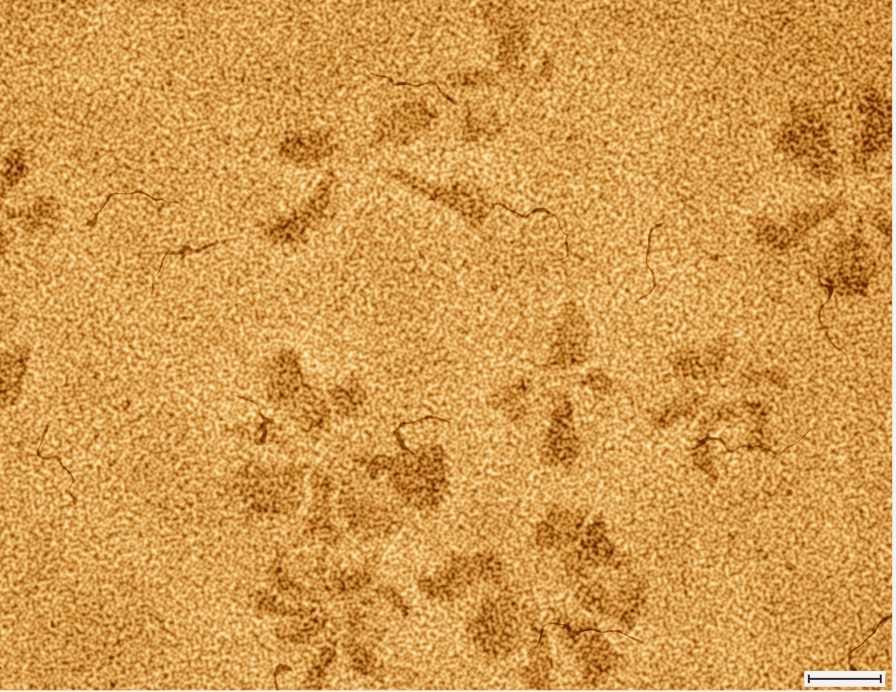
Give the GLSL for this texture, as a Shadertoy shader.

```glsl
// Grainy amber micrograph: dark petal rosettes, pale halos, fine cracks and a blank scale bar.

const float TAU = 6.2832;
const vec3 CRACK = vec3(0.36, 0.15, 0.02);
const vec3 BROWN = vec3(0.64, 0.36, 0.08);
const vec3 OCHRE = vec3(0.76, 0.50, 0.18);
const vec3 AMBER = vec3(0.85, 0.61, 0.29);
const vec3 SAND  = vec3(0.91, 0.71, 0.40);
const vec3 CREAM = vec3(0.96, 0.82, 0.55);
const vec3 PALE  = vec3(1.00, 0.93, 0.74);
const vec3 PAPER = vec3(0.96, 0.95, 0.95);
const vec3 INK   = vec3(0.15, 0.14, 0.16);

vec2 hash2(vec2 p) {
    vec3 q = fract(p.xyx * vec3(0.1031, 0.1030, 0.0973));
    q += dot(q, q.yzx + 33.33);
    return fract((q.xx + q.yz) * q.zy);
}

vec2 direction(float angle) { return vec2(cos(angle), sin(angle)); }

float cornerSlope(vec2 cell, vec2 offset) {
    return dot(direction(TAU * hash2(cell).x), offset);
}

// Gradient noise, about -0.7 to 0.7
float noise(vec2 p) {
    vec2 i = floor(p), f = fract(p), e = vec2(1.0, 0.0);
    vec2 u = f * f * f * (f * (f * 6.0 - 15.0) + 10.0);
    return mix(mix(cornerSlope(i, f), cornerSlope(i + e, f - e), u.x),
               mix(cornerSlope(i + e.yx, f - e.yx), cornerSlope(i + 1.0, f - 1.0), u.x), u.y);
}

vec2 warp(vec2 p, float frequency, float amount) {
    return p + amount * vec2(noise(p * frequency), noise(p * frequency + 31.7));
}

vec2 rotate(vec2 p, float angle) {
    vec2 d = direction(angle);
    return vec2(d.x * p.x - d.y * p.y, d.y * p.x + d.x * p.y);
}

float segmentDistance(vec2 p, vec2 a, vec2 b) {
    vec2 ab = b - a;
    return length(p - a - ab * clamp(dot(p - a, ab) / dot(ab, ab), 0.0, 1.0));
}

float boxDistance(vec2 p, vec2 halfSize) {
    vec2 d = abs(p) - halfSize;
    return max(d.x, d.y);
}

float coverage(float d, float pixel) { return clamp(0.5 - d / pixel, 0.0, 1.0); }

// One ring of wedge petals, some of them missing
float rosette(vec2 v, vec2 seed) {
    vec2 kind = hash2(seed + 17.0);
    float count = floor(5.0 + 4.0 * kind.x), sector = TAU / count;
    float angle = atan(v.y, v.x) + TAU * kind.y;
    float index = floor(angle / sector + 0.5);
    vec2 petal = hash2(seed * 9.0 + mod(index, count) + 3.0);
    float keep = mix(0.5, 0.98, hash2(seed + 41.0).x);
    if (petal.x > keep) return 1.0;
    vec2 q = length(v) * direction(angle - index * sector);
    float start = 0.032, reach = 0.035 + 0.075 * petal.y;
    float along = clamp((q.x - start) / reach, 0.0, 1.0);
    float halfWidth = mix(0.009, 0.024 + 0.014 * petal.x, along);
    return length(q - vec2(start + reach * along, 0.0)) - halfWidth;
}

float rosetteField(vec2 p, float size) {
    float nearest = 1.0;
    for (int j = -1; j <= 1; j++)
    for (int i = -1; i <= 1; i++) {
        vec2 id = floor(p / size) + vec2(i, j);
        vec2 centre = (id + 0.2 + 0.6 * hash2(id + 5.0)) * size;
        float scale = mix(0.7, 1.2, hash2(id + 29.0).y);
        nearest = min(nearest, rosette((p - centre) / scale, id) * scale);
    }
    return nearest;
}

// Short bent cracks, tapering along their length
float crackField(vec2 p, float size) {
    float nearest = 1.0;
    for (int j = -1; j <= 1; j++)
    for (int i = -1; i <= 1; i++) {
        vec2 id = floor(p / size) + vec2(i, j);
        vec2 kind = hash2(id + 63.0);
        if (kind.x > 0.75) continue;
        vec2 a = (id + 0.2 + 0.6 * hash2(id + 87.0)) * size;
        float heading = TAU * kind.y;
        for (int k = 0; k < 4; k++) {
            vec2 bend = hash2(id * 7.0 + float(k) + 11.0);
            heading += 2.2 * (bend.x - 0.5);
            vec2 b = a + size * (0.08 + 0.13 * bend.y) * direction(heading) * vec2(1.0, 0.75);
            nearest = min(nearest, segmentDistance(p, a, b) - mix(0.0022, 0.0004, float(k) / 3.0));
            a = b;
        }
    }
    return nearest;
}

vec3 amberRamp(float tone) {
    vec3 c = mix(CRACK, BROWN, clamp((tone + 3.6) / 1.6, 0.0, 1.0));
    c = mix(c, OCHRE, clamp(tone + 2.0, 0.0, 1.0));
    c = mix(c, AMBER, clamp(tone + 1.0, 0.0, 1.0));
    c = mix(c, SAND, clamp(tone, 0.0, 1.0));
    c = mix(c, CREAM, clamp(tone - 1.0, 0.0, 1.0));
    return mix(c, PALE, clamp((tone - 2.0) / 1.5, 0.0, 1.0));
}

// Blank label with a ticked measuring line
vec3 drawScaleBar(vec3 base, vec2 p, float pixel) {
    float line = boxDistance(p, vec2(0.053, 0.0014));
    float ticks = boxDistance(vec2(abs(p.x) - 0.052, p.y), vec2(0.0014, 0.006));
    vec3 c = mix(base, PAPER, coverage(boxDistance(p, vec2(0.0585, 0.0115)), pixel));
    return mix(c, INK, coverage(min(line, ticks), pixel));
}

void mainImage(out vec4 fragColor, in vec2 fragCoord) {
    float pixel = 1.0 / iResolution.y;
    vec2 p = fragCoord * pixel, uv = fragCoord / iResolution.xy;
    float right = iResolution.x * pixel;

    // Stained petals and their pale rims
    vec2 ragged = warp(warp(p, 14.0, 0.045), 48.0, 0.016);
    float d = rosetteField(ragged + 3.1, 0.37);
    float stain = 1.0 - smoothstep(-0.012, 0.010, d);
    float halo = exp(-45.0 * max(d, 0.0)) * (1.0 - stain) * (0.6 + 2.0 * noise(p * 9.0));

    // Cracks and specks
    float crackEdge = crackField(warp(p, 30.0, 0.022) + 5.3, 0.29) - 0.0035 * noise(p * 38.0);
    float crack = 1.0 - smoothstep(-0.001, 0.0025, crackEdge);
    float speck = smoothstep(0.40, 0.52, noise(p * 47.0 + 8.0));

    // Uneven light, then grain
    vec2 off = uv - vec2(0.46, 0.45);
    float tone = 0.45 - 1.3 * dot(off, off) - 0.5 * smoothstep(0.75, 1.0, uv.x) * uv.y;
    tone += 0.7 * noise(p * 6.0 + 2.0) + 0.5 * noise(p * 22.0);
    tone += 0.6 * halo - stain * (1.35 + 1.2 * noise(p * 18.0 + 4.0));
    float grain = 3.7 * noise(rotate(p, 0.6) * 165.0) + 2.0 * noise(rotate(p, 1.1) * 105.0 + 50.0);
    tone += grain * (1.0 - 0.45 * crack) - 2.6 * crack - 1.3 * speck;

    // Label and thin paper margin
    vec3 color = drawScaleBar(amberRamp(tone), p - vec2(right - 0.074, 0.019), pixel);
    float margin = min(right - 0.0055 - p.x, p.y - 0.0025);
    fragColor = vec4(mix(color, PAPER, coverage(margin, pixel)), 1.0);
}
```
